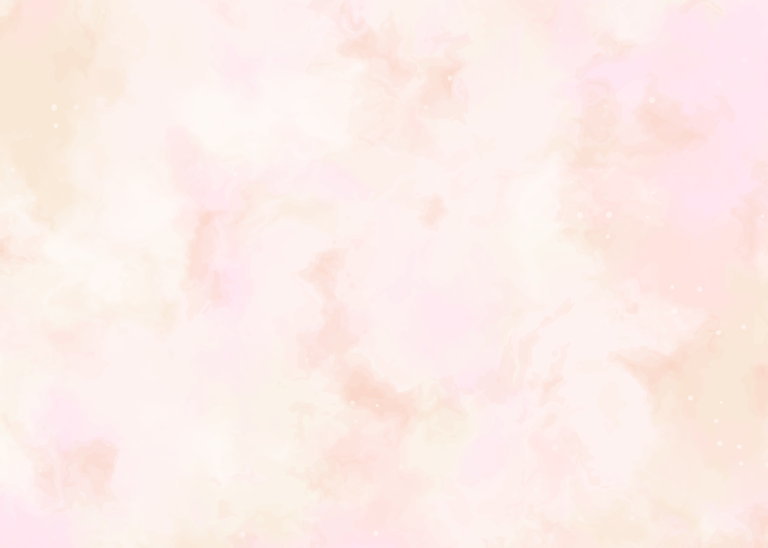
A WebGL 2 fragment shader for this background:

```glsl
#version 300 es
precision highp float;
// Pale watercolour wash: cream, blush and lilac stains with ragged, layered edges.

uniform vec2 u_resolution;
out vec4 outColor;

// Pigments
const vec3 IVORY = vec3(0.985, 0.951, 0.912);
const vec3 ROSE_WHITE = vec3(0.996, 0.948, 0.940);
const vec3 CREAM = vec3(0.976, 0.905, 0.832);
const vec3 BLUSH = vec3(1.000, 0.885, 0.875);
const vec3 LILAC = vec3(1.000, 0.900, 0.947);
const vec3 PEACH = vec3(0.980, 0.835, 0.775);
const vec3 PAPER = vec3(0.998, 0.980, 0.970);

// Shape of the stains
const float BROAD_WARP = 0.08;    // bending of whole stains
const float RAGGED_WARP = 0.024;  // crinkling of their edges
const float RAGGED_FREQ = 42.0;
const float GAIN = 0.57;          // weight of each finer octave
const float TERRACES = 4.0;       // pigment layers per stain
const float TERRACE_SOFT = 0.10;
const float TERRACE_MIX = 0.75;

// Small drops of bare paper
const float DROP_GRID = 24.0;
const float DROP_SHARE = 0.16;
const float DROP_RADIUS = 0.006;

float hash(vec2 p) {
  return fract(sin(dot(p, vec2(127.1, 311.7))) * 43758.5453);
}

float noise(vec2 p) {
  vec2 i = floor(p), f = fract(p);
  f = f * f * (3.0 - 2.0 * f);
  return mix(mix(hash(i), hash(i + vec2(1, 0)), f.x),
             mix(hash(i + vec2(0, 1)), hash(i + vec2(1, 1)), f.x), f.y);
}

float fbm(vec2 p) {
  const mat2 TURN = mat2(1.6, 1.2, -1.2, 1.6);
  float sum = 0.0, total = 0.0, amp = 0.5;
  for (int i = 0; i < 5; i++) {
    sum += amp * noise(p);
    total += amp;
    p = TURN * p + 17.3;
    amp *= GAIN;
  }
  return sum / total;
}

vec2 noise2(vec2 p) {
  return vec2(noise(p), noise(p + 53.7)) - 0.5;
}

// Soft region of influence, 1 at its centre
float glow(vec2 uv, vec2 centre, float radius) {
  vec2 d = (uv - centre) / radius;
  return exp(-dot(d, d));
}

// Splits a smooth ramp into soft-edged pigment layers
float terrace(float x) {
  float y = x * TERRACES;
  float edge = smoothstep(0.5 - TERRACE_SOFT, 0.5 + TERRACE_SOFT, fract(y));
  return mix(x, (floor(y) + edge) / TERRACES, TERRACE_MIX);
}

// Stain coverage: noise above a threshold, raised or lowered by bias
float stain(vec2 p, float freq, float seed, float low, float width, float bias) {
  float v = fbm(p * freq + seed) + bias;
  return terrace(clamp((v - low) / width, 0.0, 1.0));
}

// Sparse round drops, one at most per grid cell
float drops(vec2 p) {
  vec2 cell = floor(p * DROP_GRID);
  vec2 centre = (cell + 0.3 + 0.4 * vec2(hash(cell + 3.1), hash(cell + 8.6))) / DROP_GRID;
  float radius = DROP_RADIUS * (0.5 + 0.8 * hash(cell + 5.4));
  float present = step(hash(cell + 1.9), DROP_SHARE);
  return present * (1.0 - smoothstep(0.55 * radius, radius, length(p - centre)));
}

void main() {
  vec2 uv = gl_FragCoord.xy / u_resolution;
  vec2 p = gl_FragCoord.xy / u_resolution.y;

  // Bend, then crinkle the plane
  vec2 w = p + BROAD_WARP * noise2(p * 4.0) + 0.04 * noise2(p * 14.0);
  w += RAGGED_WARP * (noise2(p * RAGGED_FREQ) + 0.5 * noise2(p * RAGGED_FREQ * 2.1));

  // Where each pigment gathers
  float creamZone = glow(uv, vec2(0.07, 0.83), 0.25) + glow(uv, vec2(0.93, 0.22), 0.20);
  float blushZone = glow(uv, vec2(0.76, 0.95), 0.18) + glow(uv, vec2(0.90, 0.58), 0.14)
                  + 0.6 * glow(uv, vec2(0.42, 0.70), 0.14);
  float lilacZone = glow(uv, vec2(0.95, 0.90), 0.20) + glow(uv, vec2(0.07, 0.10), 0.20);
  float peachZone = glow(uv, vec2(0.06, 0.54), 0.08) + glow(uv, vec2(0.91, 0.49), 0.08)
                  + 0.7 * glow(uv, vec2(0.58, 0.82), 0.11);

  // Layer the washes, palest first
  vec3 color = mix(IVORY, ROSE_WHITE, stain(w, 4.0, 4.0, 0.34, 0.26, 0.0));
  float cream = stain(w, 4.4, 21.0, 0.49, 0.24, 0.15 * creamZone - 0.02 - 0.15 * lilacZone);
  float blush = stain(w, 4.8, 37.0, 0.50, 0.24, 0.15 * blushZone - 0.02);
  float lilac = stain(w, 4.6, 58.0, 0.52, 0.24, 0.18 * lilacZone - 0.03);
  float peach = stain(w, 6.5, 73.0, 0.54, 0.24, 0.21 * peachZone - 0.03);
  color = mix(color, CREAM, 0.90 * cream);
  color = mix(color, BLUSH, 0.85 * blush);
  color = mix(color, LILAC, 0.85 * lilac);
  color = mix(color, PEACH, 0.85 * peach);

  // Lifted blooms and drops
  float bloom = stain(w, 5.0, 91.0, 0.50, 0.22, -0.08 * (creamZone + peachZone));
  color = mix(color, PAPER, 0.75 * bloom);
  float stained = clamp(cream + blush + peach, 0.0, 1.0);
  color = mix(color, PAPER, 0.60 * stained * drops(p + 0.1 * (w - p)));
  outColor = vec4(color, 1.0);
}
```
